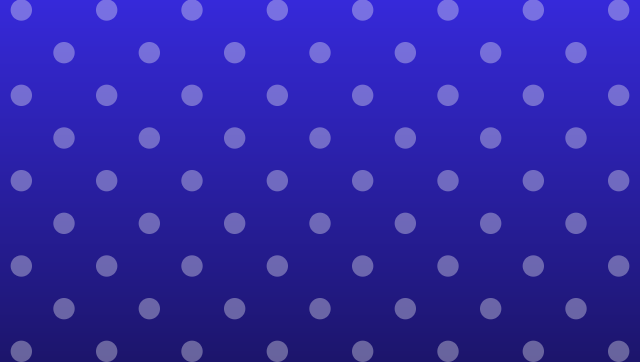
This pattern is drawn by a Shadertoy shader. Its source:

```glsl
// Staggered pale polka dots over a vertical indigo gradient.

// Distance from p to the nearest point of the unit square lattice.
float latticeDistance(vec2 p) {
    return length(fract(p + 0.5) - 0.5);
}

void mainImage(out vec4 fragColor, in vec2 fragCoord) {
    // Background: dark navy at the bottom, bright indigo at the top
    float height = fragCoord.y / iResolution.y;
    vec3 color = mix(vec3(0.110, 0.082, 0.420), vec3(0.212, 0.161, 0.855), height);

    // Grid: 7.5 square cells across the canvas
    float cellsPerPixel = 7.5 / iResolution.x;
    vec2 p = fragCoord * cellsPerPixel - vec2(0.25, 0.125);

    // Dots: cell corners plus cell centres
    float dist = min(latticeDistance(p), latticeDistance(p + 0.5)) - 0.125;
    float coverage = clamp(0.5 - dist / cellsPerPixel, 0.0, 1.0);
    color = mix(color, vec3(0.96, 0.96, 0.97), 0.35 * coverage);

    fragColor = vec4(color, 1.0);
}
```
